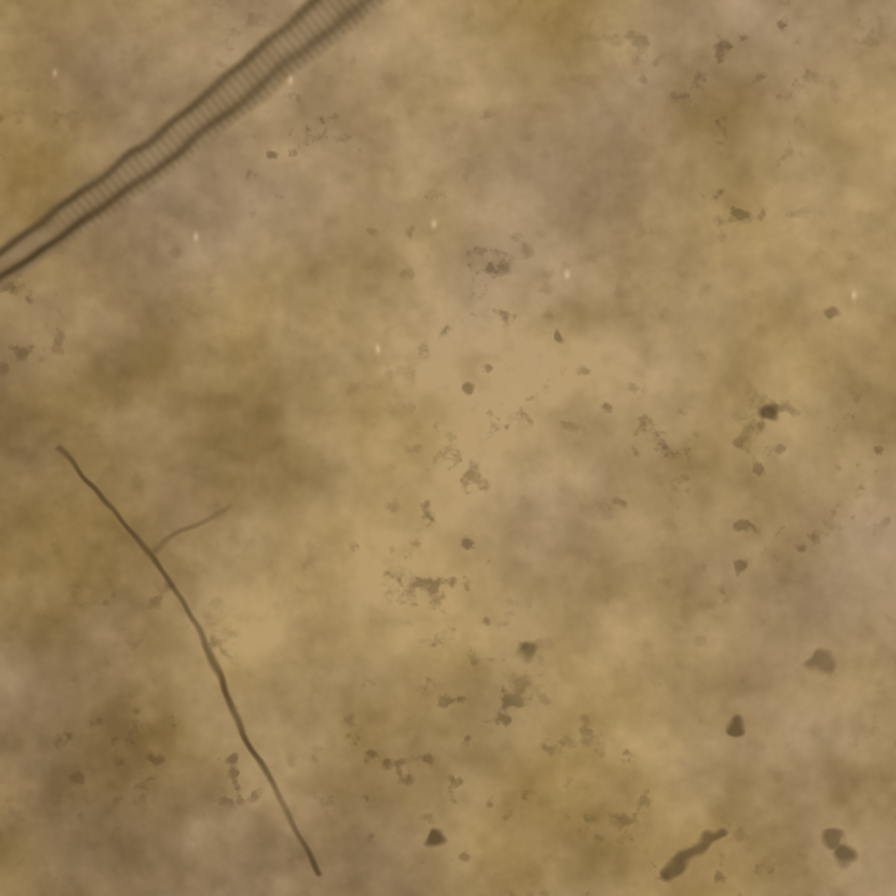
A Shadertoy shader for this texture:

```glsl
// Weathered tan concrete floor with soft stains, dark pits, a branching crack and a ribbed groove
#define MID_TONE vec3(0.618, 0.519, 0.367)
#define TONE_STEP vec3(0.057, 0.053, 0.048)
#define GROOVE_GREY vec3(0.54, 0.455, 0.335)
#define DIRT vec3(0.29, 0.225, 0.135)
#define CLOUD_SCALE 4.0
#define MOTTLE_SCALE 17.0
#define FLECK_SCALE 46.0
#define CLOUD_CONTRAST 4.2
#define MOTTLE_CONTRAST 3.0
#define GRAIN_CONTRAST 1.3
#define PIT_COUNT 9
#define GLINT_COUNT 7

float hash(vec2 p) {
    return fract(sin(dot(p, vec2(127.1, 311.7))) * 43758.5453);
}

float noise(vec2 p) {
    vec2 cell = floor(p), f = fract(p);
    f = f * f * (3.0 - 2.0 * f);
    return mix(mix(hash(cell), hash(cell + vec2(1, 0)), f.x),
               mix(hash(cell + vec2(0, 1)), hash(cell + vec2(1, 1)), f.x), f.y);
}

float fbm(vec2 p) {
    float sum = 0.0, weight = 0.5;
    for (int i = 0; i < 4; i++) {
        sum += weight * noise(p);
        p = mat2(1.6, 1.2, -1.2, 1.6) * p + 7.3;
        weight *= 0.5;
    }
    return sum / 0.9375;
}

float segmentDistance(vec2 p, vec2 a, vec2 b) {
    vec2 ab = b - a;
    return length(p - a - ab * clamp(dot(p - a, ab) / dot(ab, ab), 0.0, 1.0));
}

float blob(vec2 p, vec2 centre, vec2 radius) {
    vec2 q = (p - centre) / radius;
    return exp(-dot(q, q));
}

// Cloudy stains, mottling and grain, in steps of brightness around the mid tone
float floorTone(vec2 p) {
    vec2 warped = p + 0.06 * (vec2(noise(p * 9.0), noise(p * 9.0 + 31.0)) - 0.5);
    float tone = (fbm(p * CLOUD_SCALE + 3.7) - 0.5) * CLOUD_CONTRAST;
    tone += (fbm(p * MOTTLE_SCALE + 11.0) - 0.5) * MOTTLE_CONTRAST;
    tone += (fbm(p * 65.0) - 0.5) * GRAIN_CONTRAST;
    tone += 0.8 * blob(warped, vec2(0.58, 0.38), vec2(0.32, 0.28));
    tone -= 1.3 * blob(warped, vec2(0.28, 0.50), vec2(0.11, 0.15));
    tone -= 0.8 * blob(warped, vec2(0.76, 0.86), vec2(0.20, 0.16));
    tone -= 0.7 * blob(warped, vec2(0.08, 0.14), vec2(0.17, 0.19));
    return tone;
}

// Crack with one side branch
float crackMask(vec2 p) {
    vec2 path[6] = vec2[6](vec2(0.065, 0.499), vec2(0.124, 0.434), vec2(0.169, 0.382),
                           vec2(0.228, 0.284), vec2(0.273, 0.180), vec2(0.358, 0.023));
    vec2 q = p + 0.008 * (vec2(noise(p * 40.0), noise(p * 40.0 + 19.0)) - 0.5);
    float d = 1.0;
    for (int i = 0; i < 5; i++) d = min(d, segmentDistance(q, path[i], path[i + 1]));
    float branch = segmentDistance(q, path[2], vec2(0.255, 0.437));
    float crack = 1.0 - smoothstep(0.0005, 0.0055, d);
    crack = max(crack, 0.5 * (1.0 - smoothstep(0.0, 0.006, branch)));
    return crack * (0.35 + 0.45 * noise(p * 30.0));
}

// Scattered round pits with ragged rims
float pitMask(vec2 p) {
    float mask = 0.0;
    vec2 q = p + 0.012 * (vec2(noise(p * 70.0), noise(p * 70.0 + 5.0)) - 0.5);
    for (int i = 0; i < PIT_COUNT; i++) {
        float id = float(i);
        vec2 centre = vec2(0.33 + 0.64 * hash(vec2(id, 1.3)), 0.02 + 0.64 * hash(vec2(id, 4.1)));
        float radius = mix(0.006, 0.015, hash(vec2(id, 8.7)));
        float pit = 1.0 - smoothstep(0.5 * radius, 1.25 * radius, length(q - centre));
        mask = max(mask, pit * mix(0.35, 0.7, hash(vec2(id, 2.9))));
    }
    float tail = segmentDistance(q, vec2(0.742, 0.021), vec2(0.802, 0.070));
    return max(mask, 0.55 * (1.0 - smoothstep(0.002, 0.010, tail)));
}

// Small dark flecks gathered in clusters
float fleckMask(vec2 p) {
    float cluster = smoothstep(0.42, 0.68, fbm(p * 6.0 + 23.0));
    return smoothstep(0.62, 0.82, fbm(p * FLECK_SCALE + 40.0)) * (0.15 + 0.6 * cluster);
}

// Ribbed grey groove between two dark lines, crossing the upper left corner
vec3 addGroove(vec3 colour, vec2 p) {
    vec2 q = p - vec2(0.0, 0.70);
    float along = dot(q, vec2(0.79, 0.613));
    float across = dot(q, vec2(-0.613, 0.79)) + 0.008 * sin(along * 6.5);
    float halfWidth = mix(0.018, 0.026, clamp(along / 0.48, 0.0, 1.0));
    float s = across / halfWidth + 0.25 * (noise(p * 35.0) - 0.5);
    float body = 1.0 - smoothstep(0.85, 1.25, abs(s));
    float ribs = 0.018 * sin(along * 700.0) * smoothstep(0.04, 0.12, along);
    colour = mix(colour, GROOVE_GREY + ribs + 0.06 * (noise(p * 60.0) - 0.5), 0.85 * body);
    float fade = 1.0 - smoothstep(0.0, 0.55, along);
    float upperLine = exp(-pow((s - 0.85) / 0.24, 2.0)) * mix(0.5, 0.8, fade);
    float lowerLine = exp(-pow((s + 0.45) / 0.27, 2.0)) * mix(0.45, 0.95, fade);
    return mix(colour, DIRT, max(upperLine, lowerLine) * (0.7 + 0.3 * noise(p * 25.0)));
}

void mainImage(out vec4 fragColor, in vec2 fragCoord) {
    vec2 p = fragCoord / iResolution.xy;
    vec3 colour = MID_TONE + TONE_STEP * clamp(floorTone(p), -2.6, 1.7);
    float ochre = fbm(p * 5.0 + 61.0) - 0.5;
    colour += ochre * vec3(0.02, 0.0, -0.12);
    colour = mix(colour, DIRT, 0.55 * fleckMask(p));
    colour = mix(colour, DIRT, pitMask(p));
    colour = mix(colour, DIRT, crackMask(p));
    colour = addGroove(colour, p);

    // Pale chips
    for (int i = 0; i < GLINT_COUNT; i++) {
        vec2 chip = vec2(hash(vec2(i, 5.5)), 0.55 + 0.4 * hash(vec2(i, 9.2)));
        colour += 0.13 * blob(p, chip, vec2(0.003, 0.005));
    }
    fragColor = vec4(colour, 1.0);
}
```
